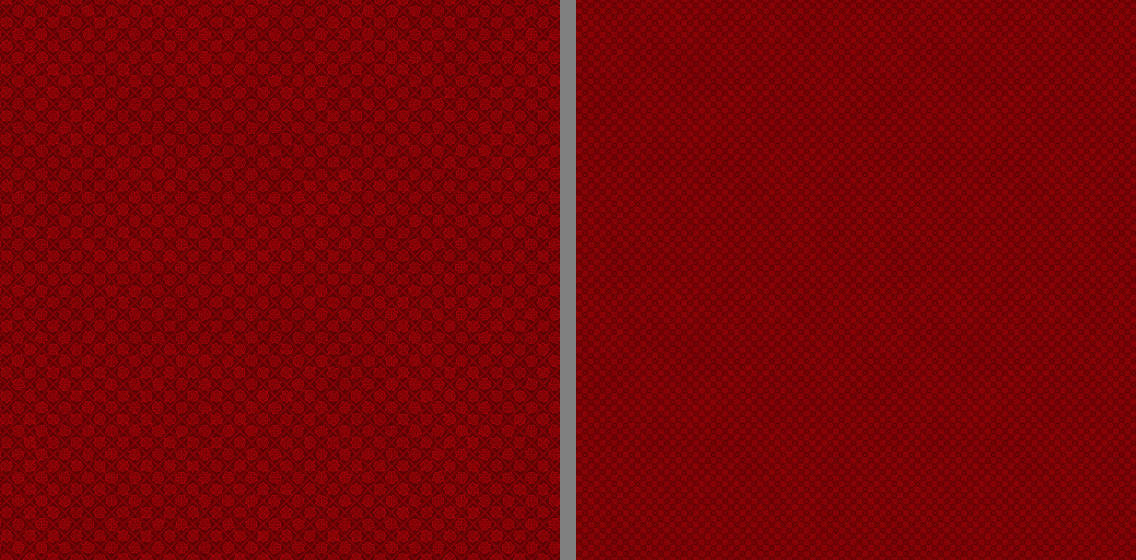
Left, the tile; right, the same tile 2 across and 2 down.
A three.js fragment shader for this pattern:

```glsl
// Dark red damask: a diagonal beaded lattice with two alternating lacy rosettes.
#define REPEATS 24.0
#define OFFSET vec2(0.28, 0.03)
#define RADIUS 0.262
#define LINE_WIDTH 0.026
#define SOFT 0.025
#define FRAY 0.075
#define TONE_VARIATION 0.06
#define GROUND vec3(0.372, 0.008, 0.010)
#define SHADE vec3(0.420, 0.010, 0.018)
#define FILL vec3(0.480, 0.010, 0.020)
#define THREAD vec3(0.555, 0.010, 0.024)
#define HIGHLIGHT vec3(0.625, 0.012, 0.032)

varying vec2 vUv;

const float TAU = 6.2831853;

float hash(vec2 p) {
  vec3 q = fract(vec3(p.xyx) * 0.1031);
  q += dot(q, q.yzx + 33.33);
  return fract((q.x + q.y) * q.z);
}

// Dot product of a wrapped random gradient with the offset from its corner.
float corner(vec2 cell, vec2 offset, float period) {
  float angle = TAU * hash(mod(cell, period));
  return dot(vec2(cos(angle), sin(angle)), offset);
}

// Gradient noise that wraps after a whole number of cells.
float gradientNoise(vec2 p, float period) {
  vec2 i = floor(p), f = fract(p);
  vec2 u = f * f * f * (f * (f * 6.0 - 15.0) + 10.0);
  vec2 e = vec2(1.0, 0.0);
  float low = mix(corner(i, f, period), corner(i + e, f - e, period), u.x);
  float high = mix(corner(i + e.yx, f - e.yx, period),
                   corner(i + 1.0, f - 1.0, period), u.x);
  return mix(low, high, u.y);
}

// Coverage of a shape from its signed distance.
float cover(float d) {
  return 1.0 - smoothstep(-SOFT, SOFT, d);
}

float stroke(float d, float halfWidth) {
  return cover(abs(d) - halfWidth);
}

void main() {
  vec2 p = vUv * REPEATS - OFFSET;

  // Nearest rosette centre; the half-step rows carry the second kind.
  vec2 idA = floor(p + 0.5), idB = floor(p) + 0.5;
  bool first = distance(p, idA) < distance(p, idB);
  vec2 id = first ? idA : idB;
  float kind = first ? 1.0 : -1.0;
  vec2 q = p - id;
  vec2 a = abs(q);
  float seed = hash(mod(id, REPEATS) * 2.0 + 7.0);
  float fray = FRAY * gradientNoise(p * 6.0, REPEATS * 6.0);

  // Ground and beaded lattice.
  float edge = (0.5 - a.x - a.y) * 0.7071;
  float bead = 0.5 + 0.5 * cos(TAU * 7.0 * (a.x - a.y));
  vec3 color = mix(GROUND, SHADE, 0.6 * stroke(edge, 0.07));
  float lattice = stroke(edge + fray * 0.3, LINE_WIDTH);
  color = mix(color, THREAD, lattice * mix(0.7, 1.0, bead));

  // Scalloped rosette with a bright rim.
  float r = length(q);
  float lobes = kind * cos(8.0 * atan(q.y, q.x));
  float outline = r - RADIUS - 0.024 * lobes + fray;
  color = mix(color, FILL, cover(outline));
  color = mix(color, HIGHLIGHT, 0.95 * stroke(outline + 0.035, 0.024));

  // Inner petals and dark gaps.
  float inside = cover(outline + 0.06);
  float petals = r - 0.115 - 0.035 * lobes + fray;
  color = mix(color, SHADE, inside * 0.85 * stroke(petals - 0.045, 0.018));
  color = mix(color, THREAD, 0.9 * stroke(petals, 0.024));

  // Veins: diagonal in the first kind, upright in the second.
  float vein = first ? abs(a.x - a.y) * 0.7071 : min(a.x, a.y);
  color = mix(color, HIGHLIGHT, inside * 0.9 * cover(vein - 0.019));
  color = mix(color, SHADE, 0.6 * stroke(r - 0.045, 0.014));

  // Uneven weave, differing a little from rosette to rosette.
  float weave = gradientNoise(p * 8.0, REPEATS * 8.0);
  float broad = gradientNoise(p * 0.25, REPEATS * 0.25);
  color *= 1.0 + TONE_VARIATION * (0.7 * (seed - 0.5) + weave + 0.6 * broad);

  gl_FragColor = vec4(color, 1.0);
}
```
